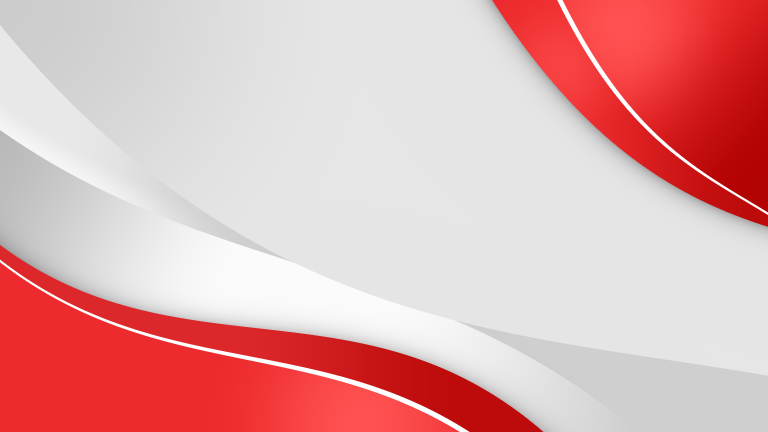
A Shadertoy shader for this background:

```glsl
// Sweeping red corners with white pinstripes over folded pale grey sheets.
// Each boundary is a cubic through four knots, turned into an approximate
// signed distance that drives the fills, the stripes and the soft shadows.

// Height at x of the cubic through the knots (kx, ky).
float cubic(float x, vec4 kx, vec4 ky) {
    float sum = 0.0;
    for (int i = 0; i < 4; i++) {
        float weight = 1.0;
        for (int j = 0; j < 4; j++) {
            if (j != i) weight *= (x - kx[j]) / (kx[i] - kx[j]);
        }
        sum += ky[i] * weight;
    }
    return sum;
}

// Signed distance to the cubic, positive above it.
float curveDist(vec2 p, vec4 kx, vec4 ky) {
    float y = cubic(p.x, kx, ky);
    float slope = (cubic(p.x + 0.002, kx, ky) - y) / 0.002;
    return (p.y - y) / sqrt(1.0 + slope * slope);
}

// Antialiased coverage, full where d is positive.
float cover(float d) {
    return clamp(d * iResolution.y + 0.5, 0.0, 1.0);
}

// Round glow fading out at the given radius.
float glow(vec2 p, vec2 centre, float radius) {
    return 1.0 - smoothstep(0.0, radius, length(p - centre));
}

void mainImage(out vec4 fragColor, in vec2 fragCoord) {
    vec2 p = fragCoord / iResolution.y;
    p.x *= 16.0 * iResolution.y / (9.0 * iResolution.x);

    vec3 red = vec3(0.93, 0.17, 0.18);
    vec3 deepRed = vec3(0.74, 0.04, 0.04);
    vec3 brightRed = vec3(1.0, 0.32, 0.32);

    // Boundaries
    float panel = curveDist(p, vec4(0.0, 0.347, 1.157, 1.778), vec4(0.942, 0.6, 0.234, 0.13));
    float fold = curveDist(p, vec4(0.0, 0.301, 0.556, 0.81), vec4(0.699, 0.53, 0.433, 0.35));
    float lowEdge = curveDist(p, vec4(0.0, 0.417, 0.833, 1.25), vec4(0.433, 0.264, 0.206, 0.007));
    float lowLine = curveDist(p, vec4(0.0, 0.359, 0.718, 1.076), vec4(0.396, 0.22, 0.141, 0.0));
    float topEdge = curveDist(p, vec4(1.139, 1.352, 1.565, 1.778), vec4(1.0, 0.731, 0.567, 0.475));
    float topLine = curveDist(p, vec4(1.296, 1.456, 1.616, 1.778), vec4(1.0, 0.75, 0.606, 0.505));

    // Grey sheets: lower band, folded strip, main panel
    float band = mix(0.71, 0.985, smoothstep(-0.08, 0.6, p.x + 0.5 * max(-fold, 0.0)));
    band = mix(band, 0.74, smoothstep(0.85, 1.8, p.x));
    float strip = mix(0.91, 0.81, smoothstep(0.15, 0.55, p.x));
    strip += 0.05 * (1.0 - smoothstep(0.0, 0.06, fold)) * (1.0 - smoothstep(0.3, 0.6, p.x));
    float sheet = mix(0.8, 0.9, smoothstep(0.0, 0.85, length(p - vec2(0.0, 1.0))));
    float grey = mix(band, strip, cover(fold));
    grey = mix(grey, sheet, cover(panel));

    // Shadows cast by the red corners
    grey *= 1.0 - 0.2 * exp(-max(lowEdge, 0.0) * 50.0);
    grey *= 1.0 - 0.28 * exp(-max(-topEdge, 0.0) * 55.0);
    vec3 col = vec3(grey);

    // Lower left corner: rim above the stripe, body below it
    vec3 rim = mix(red * 0.93, deepRed, smoothstep(0.5, 1.1, p.x));
    vec3 body = mix(red, brightRed, glow(p, vec2(0.84, 0.02), 0.36));
    vec3 lowRed = mix(body, rim, cover(lowLine));
    col = mix(col, lowRed, cover(-lowEdge));
    float lowWidth = mix(0.0025, 0.006, smoothstep(0.0, 1.0, p.x));
    col = mix(col, vec3(1.0), cover(lowWidth - abs(lowLine)));

    // Upper right corner: rim below the stripe, body above it
    rim = mix(red, deepRed, smoothstep(1.3, 1.75, p.x));
    rim = mix(rim, brightRed, 0.6 * glow(p, vec2(1.3, 0.85), 0.2));
    body = mix(red, brightRed, glow(p, vec2(1.44, 0.94), 0.3));
    body = mix(body, vec3(0.7, 0.01, 0.01), smoothstep(0.1, 0.5, dot(p - vec2(1.4, 0.95), vec2(0.75, -0.65))));
    vec3 topRed = mix(rim, body, cover(topLine));
    col = mix(col, topRed, cover(topEdge));
    float topWidth = mix(0.0055, 0.0025, smoothstep(1.3, 1.75, p.x));
    col = mix(col, vec3(1.0), cover(topWidth - abs(topLine)));

    fragColor = vec4(col, 1.0);
}
```
